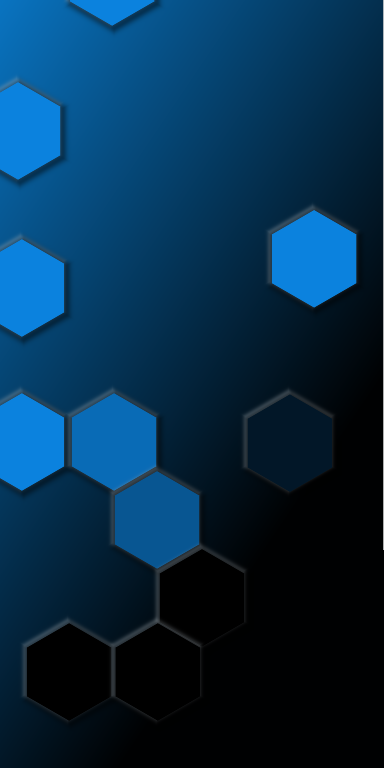
Reproduce this background procedurally as a Shadertoy shader.

```glsl
// Blue hexagon tiles with soft lit rims over a diagonal blue-to-black gradient.

// Signed distance to a pointy-top hexagon
float hexagon(vec2 p, float inradius) {
    p = abs(p);
    return max(p.x, dot(p, vec2(0.5, 0.8660254))) - inradius;
}

// Soft halo that is full inside a shape and fades outside it
float halo(float dist, float width) {
    float t = max(dist, 0.0) / width;
    return exp(-t * t);
}

void mainImage(out vec4 fragColor, in vec2 fragCoord) {
    // Canvas is 1 wide and 2 high
    vec2 p = fragCoord / iResolution.xy * vec2(1.0, 2.0);
    float pixel = 1.0 / iResolution.x;

    // Diagonal gradient from the upper left corner
    float depth = dot(vec2(p.x, 2.0 - p.y), vec2(0.83, 0.56));
    float light = clamp(1.0 - depth / 1.38, 0.0, 1.0);
    vec3 color = vec3(0.0, 0.003, 0.006) + vec3(0.035, 0.45, 0.75) * light;

    // Tiles: centre and brightness, from back to front
    vec3 tiles[11] = vec3[11](
        vec3(0.292, 2.060, 1.00), vec3(0.047, 1.659, 1.00),
        vec3(0.057, 1.250, 1.00), vec3(0.818, 1.326, 1.00),
        vec3(0.057, 0.849, 1.00), vec3(0.297, 0.849, 0.82),
        vec3(0.409, 0.646, 0.66), vec3(0.755, 0.846, 0.18),
        vec3(0.526, 0.443, 0.00), vec3(0.180, 0.250, 0.00),
        vec3(0.411, 0.250, 0.00));

    for (int i = 0; i < 11; i++) {
        vec2 q = p - tiles[i].xy;
        float dist = hexagon(q, 0.110);

        // Pale rim towards the upper left, shadow towards the lower right
        float rim = halo(hexagon(q - vec2(-0.004, 0.005), 0.110), 0.008);
        float shadow = halo(hexagon(q - vec2(0.005, -0.006), 0.110), 0.012);
        color = mix(color, vec3(0.70, 0.74, 0.77), 0.32 * rim);
        color *= 1.0 - 0.45 * shadow;

        // Flat face
        vec3 face = vec3(0.045, 0.51, 0.87) * tiles[i].z;
        color = mix(color, face, smoothstep(0.5, -0.5, dist / pixel));
    }

    // Thin pale line along the upper part of the right border
    float border = smoothstep(-0.5, 0.5, (p.x - 0.9974) / pixel);
    color = mix(color, vec3(0.85), 0.8 * border * step(0.568, p.y));

    fragColor = vec4(color, 1.0);
}
```
